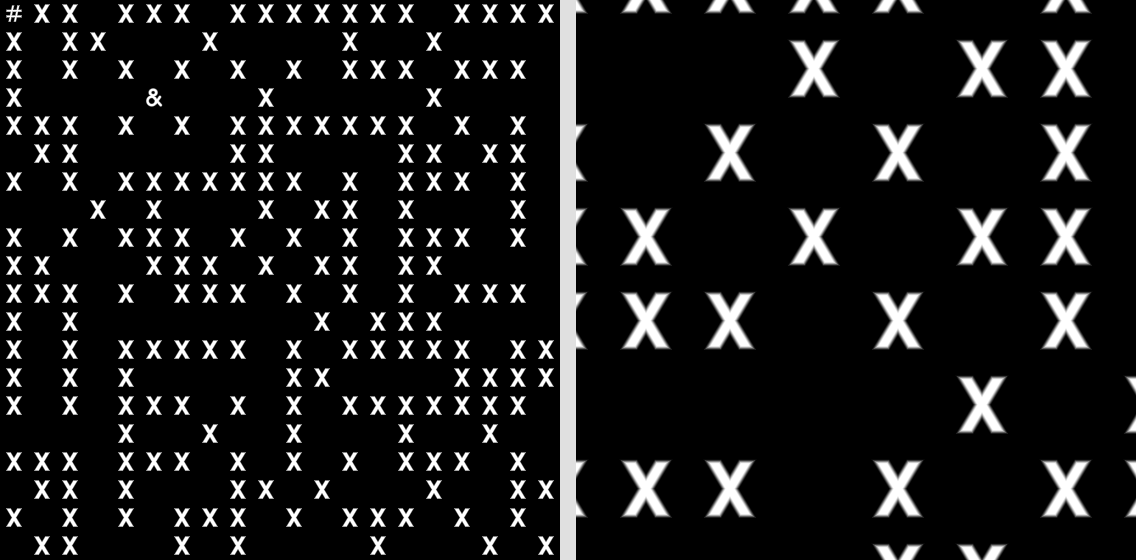
Left, the full canvas; right, a detail of the centre.
This pattern is drawn by a three.js fragment shader. Its source:

```glsl
varying vec2 vUv;

const float CELLS = 20.0;            // repeats across and down
const float FILL = 0.29;             // chance of a cross between the posts
const float SEED = 3.7;
const float SOFT = 0.03;             // edge softness, in cells
const vec2 CROSS_HALF = vec2(0.195, 0.325);
const float CROSS_STROKE = 0.078;    // half width, measured across
const float HATCH_STROKE = 0.036;
const float KNOT_STROKE = 0.047;
const vec2 HATCH_CELL = vec2(0.0, 0.0);  // column, row from the top
const vec2 KNOT_CELL = vec2(5.0, 3.0);
const vec3 GROUND = vec3(0.0);
const vec3 INK = vec3(1.0);

float hash(vec2 p) {
  return fract(sin(dot(p, vec2(12.99, 78.23)) + SEED) * 43758.5);
}

float segment(vec2 p, vec2 a, vec2 b) {
  vec2 ab = b - a;
  return length(p - a - ab * clamp(dot(p - a, ab) / dot(ab, ab), 0.0, 1.0));
}

float ring(vec2 p, vec2 center, vec2 radii) {
  return abs(length((p - center) / radii) - 1.0) * min(radii.x, radii.y);
}

// Two slanted strokes with flat ends
float crossMark(vec2 p) {
  p = abs(p);
  float slope = CROSS_HALF.x / CROSS_HALF.y;
  float strokes = (abs(p.x - p.y * slope) - CROSS_STROKE) / sqrt(1.0 + slope * slope);
  return max(strokes, p.y - CROSS_HALF.y);
}

// Two level bars over two leaning bars
float hatchMark(vec2 p) {
  float level = max(abs(abs(p.y) - 0.1) - HATCH_STROKE, abs(p.x) - 0.27);
  float lean = max(abs(abs(p.x - p.y * 0.22) - 0.095) - HATCH_STROKE, abs(p.y) - 0.29);
  return min(level, lean);
}

// Two stacked loops with a diagonal and a tail
float knotMark(vec2 p) {
  float loops = min(ring(p, vec2(-0.03, 0.18), vec2(0.11, 0.1)),
                    ring(p, vec2(-0.08, -0.12), vec2(0.15, 0.15)));
  float diagonal = segment(p, vec2(-0.1, 0.11), vec2(0.24, -0.27));
  float tail = segment(p, vec2(0.06, -0.2), vec2(0.21, 0.02));
  return min(loops, min(diagonal, tail)) - KNOT_STROKE;
}

bool sameCell(vec2 a, vec2 b) {
  return distance(a, b) < 0.5;
}

void main() {
  vec2 grid = vec2(vUv.x, 1.0 - vUv.y) * CELLS;
  vec2 cell = floor(grid);
  vec2 p = (fract(grid) - 0.5) * vec2(1.0, -1.0) - vec2(0.0, 0.015);

  // Posts on every second column and row, random crosses between
  vec2 parity = mod(cell, 2.0);
  bool post = parity.x + parity.y < 0.5;
  float d = 1.0;
  if (sameCell(cell, HATCH_CELL)) d = hatchMark(p);
  else if (sameCell(cell, KNOT_CELL)) d = knotMark(p);
  else if (post || hash(cell) < FILL) d = crossMark(p);

  float ink = 1.0 - smoothstep(-SOFT, SOFT, d);
  gl_FragColor = vec4(mix(GROUND, INK, ink), 1.0);
}
```
